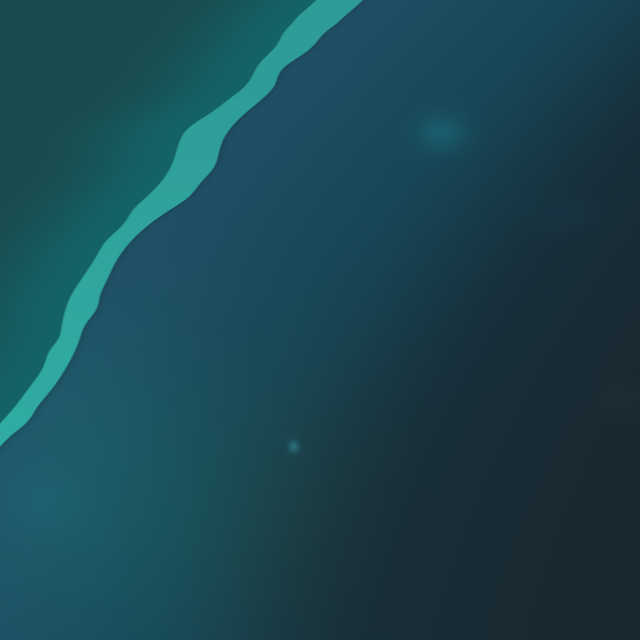
A Shadertoy shader for this background:

```glsl
// Teal torn ribbon crossing a dark blue-green gradient with soft glints.

// Elliptical gaussian light.
float glow(vec2 p, vec2 center, vec2 radius) {
    vec2 q = (p - center) / radius;
    return exp(-dot(q, q));
}

// Broad diagonal sweep: x position at depth t below the top edge.
float sweep(float t) {
    return 0.527 - 1.029 * t + 0.395 * t * t;
}

// Ribbon centre: the sweep plus bends that lengthen downward.
float ribbonCenter(float t) {
    float bend = cos(8.95 * log(max(t, 0.02) / 0.14));
    float tail = max(t - 0.62, 0.0);
    return sweep(t) + 0.003 + 0.014 * bend * smoothstep(0.0, 0.3, t) - 3.0 * tail * tail;
}

// Horizontal half width, swelling at the top and near the upper third.
float ribbonHalfWidth(float t) {
    return 0.018 + 0.020 * exp(-pow(t / 0.09, 2.0))
         + 0.016 * exp(-pow(abs(t - 0.25) / 0.095, 4.0))
         + 0.006 * exp(-pow((t - 0.465) / 0.03, 2.0));
}

// Small uneven ripple for the torn edges.
float ripple(float t, float phase) {
    return 0.0022 * sin(75.0 * t + phase + 1.5 * sin(34.0 * t + phase));
}

// Open field, shaded by distance from the sweep.
vec3 fieldColor(vec2 p) {
    float d = p.x - sweep(1.0 - p.y);
    vec3 color = mix(vec3(0.125, 0.31, 0.40), vec3(0.09, 0.275, 0.34), smoothstep(0.0, 0.42, d));
    color = mix(color, vec3(0.09, 0.18, 0.225), smoothstep(0.33, 0.72, d));
    color = mix(color, vec3(0.10, 0.16, 0.193), smoothstep(0.65, 1.0, d));

    // Green cast low on the left
    color += vec3(0.0, 0.055, 0.03) * glow(p, vec2(0.14, 0.24), vec2(0.24, 0.25));
    color += vec3(0.015, 0.0, -0.025) * glow(p, vec2(0.45, 0.20), vec2(0.22, 0.25));

    // Scattered glints
    color += vec3(0.01, 0.085, 0.08) * glow(p, vec2(0.69, 0.792), vec2(0.038, 0.028));
    color += vec3(0.06, 0.17, 0.18) * glow(p, vec2(0.459, 0.302), vec2(0.008, 0.009));
    color += vec3(0.005, 0.018, 0.025) * glow(p, vec2(0.885, 0.664), vec2(0.045, 0.025));
    color += vec3(0.015, 0.012, 0.012) * glow(p, vec2(0.965, 0.378), vec2(0.035, 0.018));
    color += vec3(0.0, 0.02, 0.02) * glow(p, vec2(0.075, 0.212), vec2(0.06, 0.045));
    return color;
}

void mainImage(out vec4 fragColor, in vec2 fragCoord) {
    vec2 p = fragCoord / iResolution.xy;
    float t = 1.0 - p.y;
    float center = ribbonCenter(t);
    float halfWidth = ribbonHalfWidth(t);
    float fromLeft = p.x - (center - halfWidth + ripple(t, 0.5));
    float fromRight = p.x - (center + halfWidth + ripple(t, 2.6));
    float soft = 1.5 / min(iResolution.x, iResolution.y);

    // Green bank with light spilling from the ribbon
    float spill = exp(-pow(min(fromLeft, 0.0) / 0.13, 2.0));
    vec3 bank = mix(vec3(0.10, 0.29, 0.305), vec3(0.075, 0.385, 0.40), spill);

    // Field with a thin contact shadow
    vec3 field = fieldColor(p) * (1.0 - 0.18 * exp(-max(fromRight, 0.0) / 0.005));

    // Layers from left to right
    vec3 ribbon = mix(vec3(0.19, 0.67, 0.63), vec3(0.18, 0.61, 0.59), smoothstep(0.3, 1.0, p.y));
    vec3 color = mix(bank, ribbon, smoothstep(-soft, soft, fromLeft));
    color = mix(color, field, smoothstep(-soft, soft, fromRight));
    fragColor = vec4(color, 1.0);
}
```
